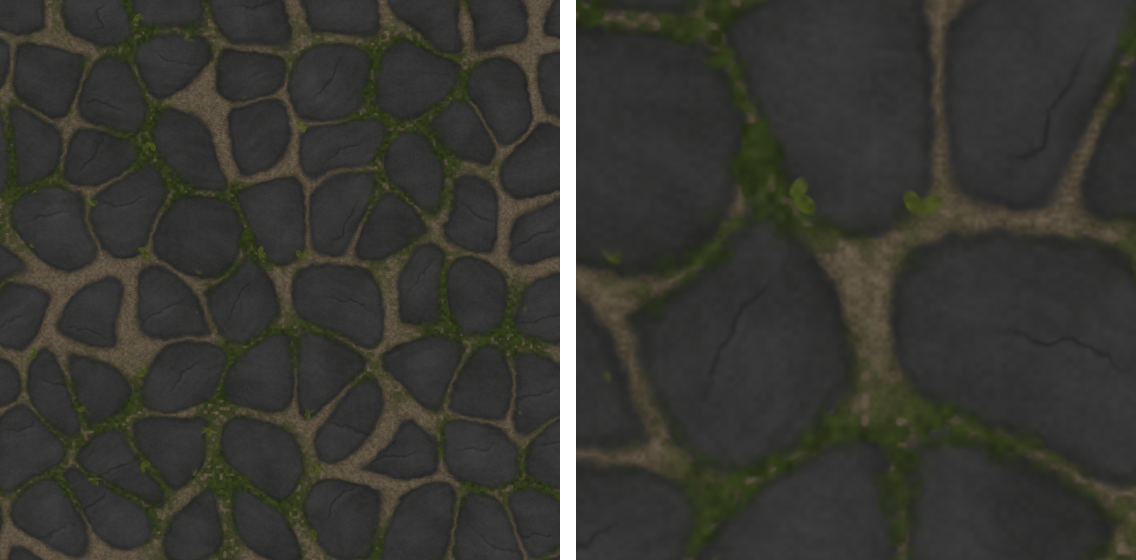
Left: the whole. Right: its middle third, enlarged.
Write a three.js fragment shader that draws this texture.

```glsl
// Dark flagstones set in sandy, mossy joints.
// Warped Voronoi cells with softly rounded borders form the stones; value noise
// sets the joint width, mottling, cracks, sand grain, moss and small leaves.

#define STONES_ACROSS 7.6
#define JITTER 0.78
#define CORNER_SHARPNESS 13.0
#define EDGE_SOFTNESS 0.022
#define STONE_DARK vec3(0.162, 0.162, 0.160)
#define STONE_LIGHT vec3(0.252, 0.250, 0.250)
#define SAND_COLOR vec3(0.335, 0.295, 0.240)
#define MOSS_COLOR vec3(0.150, 0.195, 0.075)
#define LEAF_COLOR vec3(0.290, 0.330, 0.120)
#define LEAF_GRID 10.0
#define LEAF_CHANCE 0.4

varying vec2 vUv;

float hash(vec2 p) {
  return fract(sin(dot(p, vec2(127.1, 311.7))) * 43758.5453);
}

vec2 hash2(vec2 p) {
  return vec2(hash(p), hash(p + 37.3));
}

float noise(vec2 p) {
  vec2 i = floor(p), f = fract(p);
  f = f * f * (3.0 - 2.0 * f);
  float low = mix(hash(i), hash(i + vec2(1.0, 0.0)), f.x);
  float high = mix(hash(i + vec2(0.0, 1.0)), hash(i + vec2(1.0)), f.x);
  return mix(low, high, f.y);
}

float fbm(vec2 p) {
  float sum = 0.0, amp = 0.5;
  for (int i = 0; i < 4; i++) {
    sum += amp * noise(p);
    p = mat2(1.6, 1.2, -1.2, 1.6) * p + 5.7;
    amp *= 0.5;
  }
  return sum / 0.9375;
}

vec2 rotate(vec2 p, float angle) {
  float c = cos(angle), s = sin(angle);
  return vec2(c * p.x + s * p.y, c * p.y - s * p.x);
}

vec2 stoneSeed(vec2 cell) {
  return cell + 0.5 + JITTER * (hash2(cell + 11.0) - 0.5);
}

// Rounded distance to the stone border; also gives the stone's cell and centre offset.
float stoneBorder(vec2 p, out vec2 stone, out vec2 toCentre) {
  vec2 base = floor(p);
  float nearest = 8.0;
  for (int y = -1; y <= 1; y++)
  for (int x = -1; x <= 1; x++) {
    vec2 cell = base + vec2(x, y);
    vec2 r = stoneSeed(cell) - p;
    if (dot(r, r) < nearest) {
      nearest = dot(r, r);
      stone = cell;
      toCentre = r;
    }
  }
  float sum = 0.0;
  for (int y = -2; y <= 2; y++)
  for (int x = -2; x <= 2; x++) {
    if (x == 0 && y == 0) continue;
    vec2 r = stoneSeed(stone + vec2(x, y)) - p;
    float d = dot(0.5 * (toCentre + r), normalize(r - toCentre));
    sum += exp(-CORNER_SHARPNESS * d);
  }
  return -log(sum) / CORNER_SHARPNESS;
}

// Mottled stone with faint streaks and, on some stones, one wavering crack.
vec3 stoneColor(vec2 p, vec2 stone, vec2 toCentre, float inside) {
  float seed = hash(stone + 3.1);
  vec2 q = rotate(-toCentre, mix(-0.4, 0.9, hash(stone + 8.2)));
  vec2 shift = 19.0 * hash2(stone);
  float tone = 0.42 + 0.75 * (fbm(p * 2.6 + shift) - 0.5);
  tone += 0.35 * (fbm(q * vec2(3.0, 13.0) + shift) - 0.5);
  tone += 0.22 * (noise(p * 34.0) - 0.5) + 0.16 * (seed - 0.5);
  tone += 0.20 * smoothstep(0.0, 0.35, inside) - 0.08;
  float line = q.y + 0.22 * (fbm(vec2(q.x * 4.0, seed * 40.0)) - 0.5) + 0.3 * (seed - 0.7);
  float reach = smoothstep(0.42, 0.12, abs(q.x + 0.3 * (seed - 0.6))) * step(0.4, seed);
  tone -= 0.42 * reach * exp(-pow(line / 0.016, 2.0));
  tone += 0.12 * reach * exp(-pow((line + 0.045) / 0.03, 2.0));
  return mix(STONE_DARK, STONE_LIGHT, clamp(tone, 0.0, 1.15));
}

// Small pairs of rounded leaves, one per chosen grid cell.
float leafMask(vec2 uv) {
  vec2 cell = floor(uv * LEAF_GRID);
  vec2 q = fract(uv * LEAF_GRID) - mix(vec2(0.25), vec2(0.75), hash2(cell + 5.0));
  q = rotate(q, 6.28 * hash(cell + 2.0));
  float d = min(length(q * vec2(1.0, 1.7)), length((q - vec2(0.06, 0.08)) * vec2(1.6, 1.0)));
  return smoothstep(0.10, 0.06, d) * step(hash(cell + 9.0), LEAF_CHANCE);
}

void main() {
  vec2 p = vUv * STONES_ACROSS;
  vec2 warp = vec2(noise(p * 1.3), noise(p * 1.3 + 31.0)) - 0.5;
  vec2 ragged = vec2(noise(p * 13.0), noise(p * 13.0 + 17.0)) - 0.5;
  vec2 stone, toCentre;
  float border = stoneBorder(p + 0.32 * warp + 0.035 * ragged, stone, toCentre);

  // Joints open and close slowly across the paving.
  float opening = smoothstep(0.48, 0.85, noise(p * 1.1 + 7.0));
  float inside = border - mix(0.022, 0.105, opening);
  float grain = noise(p * 30.0);
  float edge = inside + 0.025 * (grain - 0.5);
  float stoneMask = smoothstep(-EDGE_SOFTNESS, EDGE_SOFTNESS, edge);

  // Sand filling, speckled and shaded beside the stones.
  vec3 sand = SAND_COLOR * (0.82 + 0.22 * grain + 0.18 * noise(p * 55.0));
  sand *= mix(0.86, 1.04, smoothstep(0.0, -0.07, inside));
  vec3 color = mix(sand, stoneColor(p, stone, toCentre, inside), stoneMask);
  color *= 1.0 - 0.12 * exp(-pow((inside - 0.03) / 0.03, 2.0));

  // Moss clings to the narrow joints and creeps over their rims.
  float patchy = smoothstep(0.32, 0.68, fbm(p * 0.9 + 23.0) - 0.16 * opening + 0.06);
  float creep = smoothstep(0.075, -0.01, inside + 0.07 * (noise(p * 9.0) - 0.5));
  float tufts = smoothstep(0.25, 0.7, noise(p * 19.0 + 4.0) + 0.25 * patchy);
  vec3 moss = MOSS_COLOR * (0.8 + 0.5 * noise(p * 24.0 + 9.0));
  color = mix(color, moss, 0.85 * patchy * creep * tufts);

  float leaf = leafMask(vUv) * smoothstep(0.11, 0.04, inside);
  color = mix(color, LEAF_COLOR * (0.75 + 0.4 * grain), 0.8 * leaf);
  gl_FragColor = vec4(color, 1.0);
}
```
